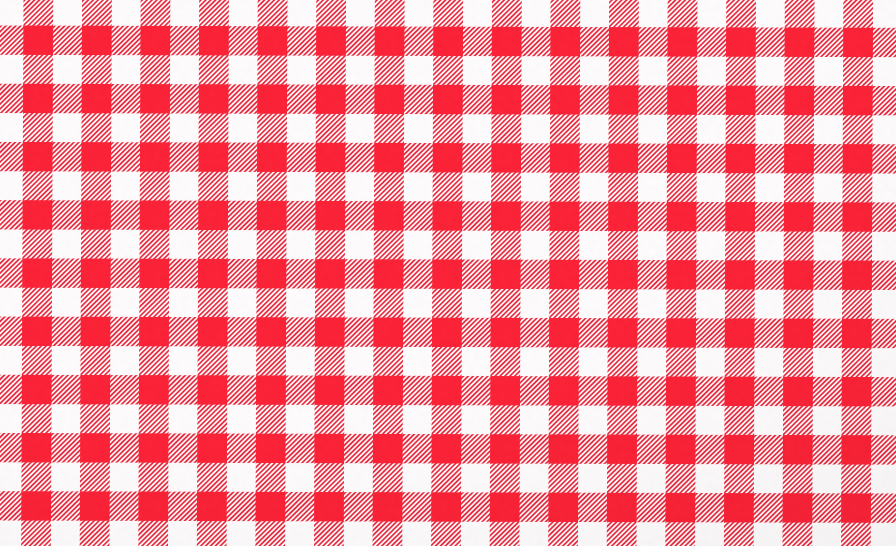
Give the GLSL for this pattern, as a WebGL 2 fragment shader.

```glsl
#version 300 es
precision highp float;
// Red and white gingham: vertical and horizontal stripes interleaved by
// a diagonal twill, so crossings are solid and single stripes are hatched.
// A slight tilt, faint cloth grain and a dim corner soften the regularity.

uniform vec2 u_resolution;
out vec4 fragColor;

vec2 hashGradient(vec2 cell) {
    vec2 k = vec2(dot(cell, vec2(127.1, 311.7)), dot(cell, vec2(269.5, 183.3)));
    return 2.0 * fract(sin(k) * 43758.5) - 1.0;
}

float gradientNoise(vec2 p) {
    vec2 i = floor(p);
    vec2 f = p - i;
    vec2 u = f * f * f * (f * (f * 6.0 - 15.0) + 10.0);
    vec2 e = vec2(0.0, 1.0);
    float low = mix(dot(hashGradient(i), f),
                    dot(hashGradient(i + e.yx), f - e.yx), u.x);
    float high = mix(dot(hashGradient(i + e.xy), f - e.xy),
                     dot(hashGradient(i + e.yy), f - e.yy), u.x);
    return mix(low, high, u.y);
}

// Antialiased stripe centred in each unit repeat
float stripe(float coord, float center, float halfWidth) {
    float dist = abs(fract(coord - center + 0.5) - 0.5);
    return clamp(0.5 + (halfWidth - dist) / fwidth(coord), 0.0, 1.0);
}

// Diagonal lines rising to the right, filtered across their own direction
float twill(vec2 repeats) {
    float phase = 12.0 * (repeats.x - repeats.y);
    float blur = length(vec2(dFdx(phase), dFdy(phase)));
    float dist = abs(fract(phase) - 0.5);
    return clamp(0.5 + (0.245 - dist) / max(blur, 0.08), 0.0, 1.0);
}

void main() {
    vec2 uv = gl_FragCoord.xy / u_resolution;

    // Repeat coordinates with a slight tilt of the cloth
    vec2 repeats = uv * vec2(15.3, 9.38) + 0.04 * vec2(1.0 - uv.y, uv.x);

    // Weave the two stripe directions together
    float vertical = stripe(repeats.x, 0.655, 0.254);
    float horizontal = stripe(repeats.y, 0.69, 0.252);
    float ink = mix(horizontal, vertical, twill(repeats));

    vec3 white = vec3(0.99, 0.98, 0.985);
    vec3 solidRed = vec3(0.98, 0.135, 0.215);
    vec3 hatchRed = vec3(0.91, 0.17, 0.25);
    vec3 color = mix(white, mix(hatchRed, solidRed, vertical * horizontal), ink);

    // Cloth grain and a gentle falloff to the lower right
    color += 0.012 * gradientNoise(repeats * 9.0);
    color *= 1.0 - 0.05 * smoothstep(0.6, 1.5, length(uv - vec2(0.25, 0.9)));

    fragColor = vec4(clamp(color, 0.0, 1.0), 1.0);
}
```
